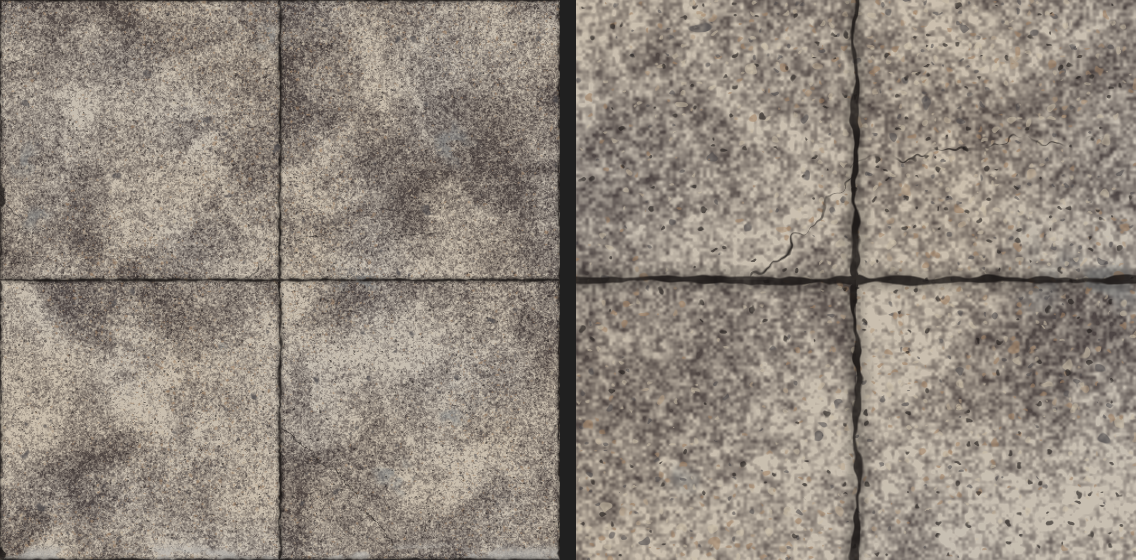
Left: the whole. Right: its middle third, enlarged.
Reproduce this texture procedurally as a Shadertoy shader.

```glsl
// Four worn concrete paving slabs, two across and two down, with dark joints.
// Layered value noise gives mottling and grain, jittered cells scatter stones
// and pits, and noise-bent polylines form the broken cracks.

const vec3 DARK_CONCRETE = vec3(0.35, 0.315, 0.30);
const vec3 PALE_CONCRETE = vec3(0.77, 0.73, 0.67);
const vec3 JOINT_DIRT = vec3(0.11, 0.095, 0.09);
const vec3 OCHRE_STONE = vec3(0.63, 0.50, 0.38);
const vec3 CREAM_STONE = vec3(0.80, 0.75, 0.66);
const vec3 SLATE_STONE = vec3(0.29, 0.28, 0.29);
const vec3 BLUE_STAIN = vec3(0.51, 0.53, 0.54);
const vec3 PALE_SCRAPE = vec3(0.73, 0.72, 0.70);
const mat2 TURN = mat2(0.8, 0.6, -0.6, 0.8);

float hash(vec2 p) {
    vec3 q = fract(p.xyx * 0.1031);
    q += dot(q, q.yzx + 33.33);
    return fract((q.x + q.y) * q.z);
}

float noise(vec2 p) {
    vec2 i = floor(p), f = fract(p);
    f = f * f * (3.0 - 2.0 * f);
    return mix(mix(hash(i), hash(i + vec2(1, 0)), f.x),
               mix(hash(i + vec2(0, 1)), hash(i + vec2(1, 1)), f.x), f.y);
}

float fbm(vec2 p, float gain) {
    float sum = 0.0, total = 0.0, weight = 1.0;
    for (int i = 0; i < 5; i++) {
        sum += weight * noise(p);
        total += weight;
        p = 2.0 * TURN * p + 7.3;
        weight *= gain;
    }
    return sum / total;
}

vec2 wobble(vec2 p, float scale) {
    return vec2(noise(p * scale), noise(p * scale + 61.7)) - 0.5;
}

// Coverage of a shape with signed distance d, softened over one pixel
float cover(float d, float px) {
    return 1.0 - smoothstep(-px, px, d);
}

// One irregular speck per cell: x is coverage, y a random value for its kind
vec2 specks(vec2 p, float scale, float density, float seed, float px) {
    vec2 q = p * scale + 0.35 * wobble(p, scale * 2.3);
    vec2 id = floor(q) + seed;
    vec2 offset = fract(q) - 0.3 - 0.4 * vec2(hash(id), hash(id + 19.1));
    offset.y *= mix(0.8, 1.5, hash(id + 5.7));
    float radius = mix(0.12, 0.28, hash(id + 43.3));
    float present = step(hash(id + 71.9), density);
    return vec2(present * cover(length(offset) - radius, px * scale), hash(id + 97.3));
}

float segment(vec2 p, vec2 a, vec2 b) {
    vec2 ab = b - a;
    return length(p - a - ab * clamp(dot(p - a, ab) / dot(ab, ab), 0.0, 1.0));
}

float polyline(vec2 p, vec2 path[4]) {
    float d = 1.0;
    for (int i = 0; i < 3; i++) d = min(d, segment(p, path[i], path[i + 1]));
    return d;
}

void mainImage(out vec4 fragColor, in vec2 fragCoord) {
    vec2 uv = fragCoord / iResolution.xy;
    float px = 1.0 / min(iResolution.x, iResolution.y);
    vec2 slab = floor(uv * 2.0);

    // Cloudy base with turned layers of fine grain
    vec2 turned = TURN * uv + 2.0;
    float mottle = fbm(uv * 6.0 + slab * 13.0 + 0.8 * wobble(uv, 14.0), 0.64);
    float grain = 0.4 * noise(turned * 150.0) + 0.55 * noise(turned * 290.0) + 0.65 * noise(uv * 500.0) - 0.8;
    float tone = 0.54 + 1.6 * (mottle - 0.5) + grain - 0.05 * slab.y;
    vec3 color = mix(DARK_CONCRETE, PALE_CONCRETE, clamp(tone, -0.1, 1.05));
    color *= mix(vec3(0.985, 0.995, 1.015), vec3(1.01, 1.0, 0.985), noise(uv * 9.0 + 40.0));

    // Blue-grey stains
    vec2 stain = specks(uv + 0.03 * wobble(uv, 35.0), 9.0, 0.14, 11.0, 0.02);
    color = mix(color, BLUE_STAIN, 0.5 * stain.x * smoothstep(0.3, 0.6, noise(uv * 70.0)));

    // Exposed aggregate, denser in worn patches
    float worn = smoothstep(0.35, 0.65, noise(uv * vec2(7.0, 4.0) + 8.0));
    for (int i = 0; i < 3; i++) {
        float k = float(i);
        vec2 stone = specks(uv, 95.0 + 50.0 * k, mix(0.06, 0.24, worn), 20.0 + 37.0 * k, px);
        vec3 tint = mix(OCHRE_STONE, CREAM_STONE, smoothstep(0.2, 0.5, stone.y));
        tint = mix(tint, SLATE_STONE, step(0.8, stone.y));
        color = mix(color, tint, 0.55 * stone.x);
    }

    // Small pits and a few mottled dark pebbles
    color = mix(color, JOINT_DIRT, 0.6 * specks(uv, 165.0, 0.09, 210.0, px).x);
    float pebble = specks(uv + 0.004 * wobble(uv, 160.0), 36.0, 0.035, 310.0, 1.5 * px).x;
    color = mix(color, SLATE_STONE, pebble * (0.45 + 0.4 * noise(uv * 250.0)));

    // Cracks, bent at three scales and broken along their length
    vec2 bent = uv + 0.010 * wobble(uv, 34.0) + 0.006 * wobble(uv, 110.0) + 0.003 * wobble(uv, 260.0);
    float faint = polyline(bent, vec2[4](vec2(0.50, 0.567), vec2(0.62, 0.585), vec2(0.78, 0.582), vec2(1.0, 0.545)));
    float deep = polyline(bent, vec2[4](vec2(0.505, 0.233), vec2(0.56, 0.19), vec2(0.63, 0.125), vec2(0.71, 0.012)));
    faint = min(faint, polyline(bent, vec2[4](vec2(0.0, 0.65), vec2(0.038, 0.61), vec2(0.045, 0.545), vec2(0.055, 0.503))));
    deep = min(deep, segment(bent, vec2(0.44, 0.503), vec2(0.5, 0.56)));
    faint = min(faint, segment(bent, vec2(0.0, 0.54), vec2(0.045, 0.545)));
    faint = min(faint, segment(bent, vec2(0.0, 0.88), vec2(0.09, 0.925)));
    float gap = 0.0014 * noise(uv * 80.0 + 5.0) - 0.0002;
    float broken = smoothstep(0.25, 0.7, noise(uv * 75.0 + 23.0));
    color = mix(color, JOINT_DIRT, 0.65 * broken * cover(faint - gap, px));
    color = mix(color, JOINT_DIRT, mix(0.45, 0.85, broken) * cover(deep - gap, px));

    // Pale scrapes along the lower edge
    float scrape = smoothstep(0.035, 0.008, uv.y) * smoothstep(0.55, 0.65, fbm(uv * vec2(13.0, 30.0) + 4.0, 0.5));
    color = mix(color, PALE_SCRAPE, 0.75 * scrape);

    // Ragged joints with thin grimy borders and chipped left-hand edges
    vec2 ragged = uv + vec2(0.004, 0.0015) * wobble(uv, 45.0) + vec2(0.003, 0.0015) * wobble(uv, 170.0);
    vec2 toJoint = abs(fract(ragged * 2.0 + 0.5) - 0.5) * 0.5;
    vec2 halfWidth = vec2(0.0015, 0.0017) + 0.0022 * (noise(uv * 90.0) - 0.4);
    float joint = min(toJoint.x - halfWidth.x, toJoint.y - halfWidth.y);
    float chip = min(length((bent - vec2(0.0, 0.65)) * vec2(1.0, 0.45)),
                     length((bent - vec2(0.0, 0.01)) * vec2(1.0, 0.5))) - 0.009;
    color *= 1.0 - 0.22 * smoothstep(0.008, 0.0, joint);
    float filled = mix(0.7, 0.97, noise(uv * 60.0 + 90.0));
    color = mix(color, JOINT_DIRT, filled * cover(min(joint, chip), 1.2 * px));

    fragColor = vec4(color, 1.0);
}
```
